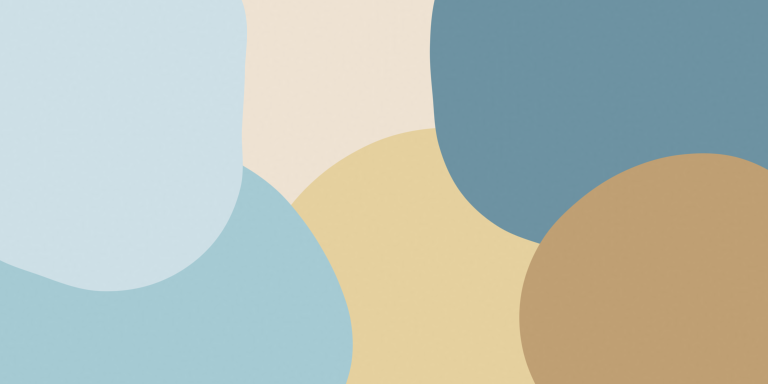
Give the GLSL for this background, as a Shadertoy shader.

```glsl
const int LAST = 8;

const vec3 CREAM = vec3(0.933, 0.886, 0.824);
const vec3 SAND  = vec3(0.898, 0.816, 0.620);
const vec3 TEAL  = vec3(0.647, 0.792, 0.827);
const vec3 MIST  = vec3(0.804, 0.875, 0.902);
const vec3 SLATE = vec3(0.427, 0.573, 0.635);
const vec3 TAN   = vec3(0.749, 0.624, 0.451);

// Gradient noise
vec2 hashGradient(vec2 cell) {
    float h = fract(sin(dot(cell, vec2(127.1, 311.7))) * 43758.5);
    return vec2(cos(6.2832 * h), sin(6.2832 * h));
}

float gradientNoise(vec2 p) {
    vec2 i = floor(p), f = fract(p);
    vec2 w = f * f * f * (f * (f * 6.0 - 15.0) + 10.0);
    float a = dot(hashGradient(i), f);
    float b = dot(hashGradient(i + vec2(1, 0)), f - vec2(1, 0));
    float c = dot(hashGradient(i + vec2(0, 1)), f - vec2(0, 1));
    float d = dot(hashGradient(i + vec2(1, 1)), f - vec2(1, 1));
    return mix(mix(a, b, w.x), mix(c, d, w.x), w.y);
}

// Smooth cubic curve through four values, between b and c
float cubic(float a, float b, float c, float d, float t) {
    float bend = 2.0 * a - 5.0 * b + 4.0 * c - d;
    float twist = 3.0 * (b - c) + d - a;
    return b + 0.5 * t * (c - a + t * (bend + t * twist));
}

// Signed distance to a blob whose radius varies over an arc, in degrees
float blob(vec2 p, vec2 center, float midAngle, float span, float radii[9]) {
    vec2 d = p - center;
    float m = radians(midAngle);
    vec2 axis = vec2(cos(m), sin(m));
    float angle = atan(axis.x * d.y - axis.y * d.x, dot(axis, d));
    float u = clamp(angle / radians(span) + 0.5, 0.0, 1.0) * float(LAST);
    int i = min(int(u), LAST - 1);
    float radius = cubic(radii[max(i - 1, 0)], radii[i], radii[i + 1],
                         radii[min(i + 2, LAST)], u - float(i));
    return length(d) - radius;
}

vec3 paint(vec3 base, vec3 color, float dist, float pixel) {
    return mix(color, base, smoothstep(-0.75 * pixel, 0.75 * pixel, dist));
}

void mainImage(out vec4 fragColor, in vec2 fragCoord) {
    float pixel = 1.0 / iResolution.y;
    vec2 p = fragCoord * pixel;

    float sand = blob(p, vec2(1.146, 0.219), 120.0, 90.0,
        float[9](0.451, 0.449, 0.446, 0.445, 0.445, 0.449, 0.456, 0.466, 0.479));
    float teal = blob(p, vec2(0.391, 0.141), 25.0, 90.0,
        float[9](0.527, 0.531, 0.523, 0.507, 0.495, 0.490, 0.491, 0.491, 0.492));
    float mist = blob(p, vec2(0.260, 0.661), -45.0, 180.0,
        float[9](0.435, 0.409, 0.419, 0.424, 0.417, 0.396, 0.370, 0.409, 0.508));
    float slate = blob(p, vec2(1.615, 0.792), 200.0, 120.0,
        float[9](0.552, 0.529, 0.503, 0.490, 0.502, 0.508, 0.497, 0.474, 0.466));
    float tanHill = blob(p, vec2(1.771, 0.167), 130.0, 160.0,
        float[9](0.454, 0.449, 0.430, 0.414, 0.408, 0.415, 0.419, 0.417, 0.411));

    // Layers from back to front
    vec3 color = CREAM;
    color = paint(color, SAND, sand, pixel);
    color = paint(color, TEAL, teal, pixel);
    color = paint(color, MIST, mist, pixel);
    color = paint(color, SLATE, slate, pixel);
    color = paint(color, TAN, tanHill, pixel);

    // Faint paper grain
    color += 0.006 * gradientNoise(p * 90.0);

    fragColor = vec4(color, 1.0);
}
```
